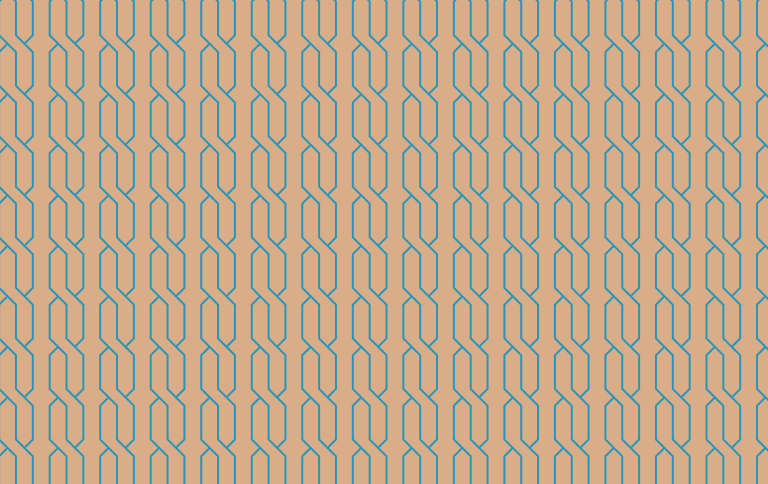
A Shadertoy shader for this pattern:

```glsl
// Columns of outlined two-strand braids in blue on a flat tan ground.

const float REPEATS_ACROSS = 15.2;                // square tiles per canvas width
const vec2  BRAID_CENTRE = vec2(0.316, 0.715);    // first crossing, in tiles
const float LINE_WIDTH = 0.039;                   // in tiles
const float UNITS = 6.0;                          // drawing units per tile
const vec3  GROUND = vec3(0.85, 0.68, 0.53);
const vec3  LINE = vec3(0.145, 0.585, 0.735);

float segmentDistance(vec2 p, vec2 a, vec2 b) {
    vec2 ab = b - a;
    return length(p - a - ab * clamp(dot(p - a, ab) / dot(ab, ab), 0.0, 1.0));
}

// Distance to the outlines of one crossing; p spans -3..3 on both axes.
float braidDistance(vec2 p) {
    // Three upright lines at x = -2, 0, 2, broken around the crossing
    vec2 a = abs(p);
    float uprights = length(vec2(min(a.x, abs(a.x - 2.0)), max(1.0 - a.y, 0.0)));

    // A half turn maps the crossing onto itself, so fold to one side
    vec2 q = p.x + p.y < 0.0 ? -p : p;
    float frontEdge = segmentDistance(q, vec2(0.0, 1.0), vec2(2.0, -1.0));
    float hiddenEdge = segmentDistance(q, vec2(1.0, 0.0), vec2(2.0, 1.0));

    return min(uprights, min(frontEdge, hiddenEdge));
}

void mainImage(out vec4 fragColor, in vec2 fragCoord) {
    // Square tiles measured from the canvas width
    vec2 tile = fragCoord / iResolution.x * REPEATS_ACROSS - BRAID_CENTRE;
    vec2 p = (fract(tile + 0.5) - 0.5) * UNITS;

    // Line coverage, softened over one pixel
    float pixel = UNITS * REPEATS_ACROSS / iResolution.x;
    float halfWidth = 0.5 * LINE_WIDTH * UNITS;
    float ink = clamp(0.5 + (halfWidth - braidDistance(p)) / pixel, 0.0, 1.0);

    fragColor = vec4(mix(GROUND, LINE, ink), 1.0);
}
```
